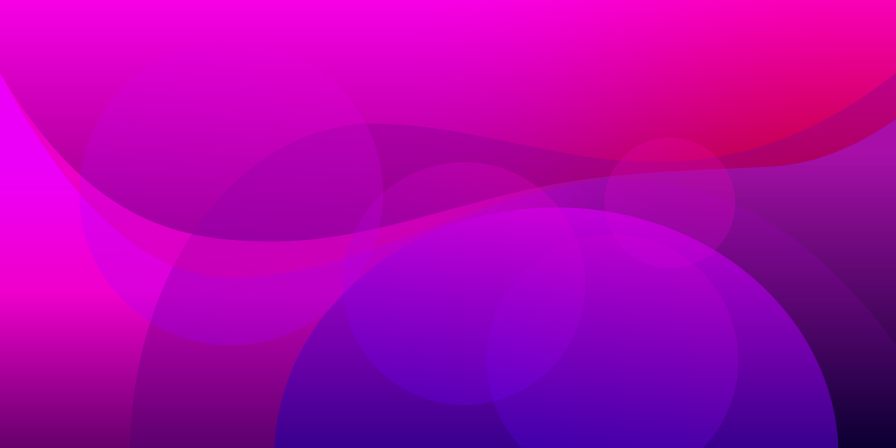
Give the GLSL for this background, as a WebGL 2 fragment shader.

```glsl
#version 300 es
precision highp float;
// Magenta and violet backdrop of overlapping waves, hills and translucent discs.

uniform vec2 u_resolution;
out vec4 fragColor;

// Upper sheet: vertical gradients at its left and right ends
const vec3 SKY_LEFT = vec3(0.97, 0.0, 0.90);
const vec3 SKY_RIGHT = vec3(0.98, 0.0, 0.72);
const vec3 DEEP_LEFT = vec3(0.58, 0.0, 0.49);
const vec3 DEEP_RIGHT = vec3(0.66, 0.0, 0.05);
const vec3 SKY_SHADE = vec3(0.50, 0.0, 0.58);

// Ground: bright on the left, dusky on the right
const vec3 GLOW_HIGH = vec3(0.93, 0.0, 0.97);
const vec3 GLOW_MID = vec3(0.94, 0.0, 0.80);
const vec3 GLOW_LOW = vec3(0.40, 0.0, 0.42);
const vec3 DUSK_HIGH = vec3(0.66, 0.06, 0.66);
const vec3 DUSK_LOW = vec3(0.05, 0.0, 0.20);
const vec3 DUSK_TINT = vec3(0.62, 0.0, 0.74);
const vec3 HILL_SHADE = vec3(0.25, 0.0, 0.45);
const vec3 BAND_TINT = vec3(0.90, 0.0, 0.50);

// Front hill
const vec3 FRONT_HIGH = vec3(0.76, 0.0, 0.85);
const vec3 FRONT_LOW = vec3(0.22, 0.0, 0.55);
const vec2 FRONT_CENTER = vec2(1.242, -0.02);
const vec2 FRONT_RADII = vec2(0.63, 0.557);
const vec2 BACK_CENTER = vec2(0.833, -0.015);
const vec2 BACK_RADII = vec2(0.543, 0.739);

// Discs: center and radius, then tints above and below
const int DISC_COUNT = 4;
const float DISC_ALPHA = 0.27;
const vec2 DISC_LIGHT = vec2(0.3, 0.9);
const vec3 DISCS[DISC_COUNT] = vec3[](
  vec3(0.516, 0.568, 0.339), vec3(1.036, 0.367, 0.271),
  vec3(1.367, 0.195, 0.281), vec3(1.495, 0.547, 0.146));
const vec3 DISC_HIGH[DISC_COUNT] = vec3[](
  vec3(0.90, 0.0, 0.85), vec3(0.95, 0.0, 0.80),
  vec3(0.85, 0.0, 0.80), vec3(0.95, 0.0, 0.65));
const vec3 DISC_LOW[DISC_COUNT] = vec3[](
  vec3(0.62, 0.0, 1.0), vec3(0.40, 0.0, 1.0),
  vec3(0.30, 0.0, 1.0), vec3(0.80, 0.0, 0.90));

// Antialiased coverage of the region where d is negative
float cover(float d) {
  return clamp(0.5 - d / max(fwidth(d), 1e-5), 0.0, 1.0);
}

// Cubic curve between two knots, each given as (x, height, slope)
float curve(float x, vec3 a, vec3 b) {
  float w = b.x - a.x;
  float t = clamp((x - a.x) / w, 0.0, 1.0);
  float s = 1.0 - t;
  return s * s * ((1.0 + 2.0 * t) * a.y + t * w * a.z)
       + t * t * ((1.0 + 2.0 * s) * b.y - s * w * b.z);
}

float ellipseTop(float x, vec2 center, vec2 radii) {
  float u = (x - center.x) / radii.x;
  return center.y + radii.y * sqrt(max(1.0 - u * u, 0.0));
}

float skyEdge(float x) {
  vec3 dip = vec3(0.612, 0.461, 0.0);
  vec3 rise = vec3(1.25, 0.591, 0.17);
  vec3 shelf = vec3(1.72, 0.628, 0.05);
  if (x < dip.x) return curve(x, vec3(0.0, 0.838, -1.68), dip);
  if (x < rise.x) return curve(x, dip, rise);
  if (x < shelf.x) return curve(x, rise, shelf);
  return curve(x, shelf, vec3(2.0, 0.734, 0.70));
}

float bandEdge(float x) {
  vec3 dip = vec3(0.52, 0.38, 0.0);
  vec3 crest = vec3(1.375, 0.597, 0.03);
  if (x < dip.x) return curve(x, vec3(0.0, 0.838, -1.90), dip);
  if (x < crest.x) return curve(x, dip, crest);
  return curve(x, crest, vec3(2.0, 0.23, -1.35));
}

float backHillEdge(float x) {
  vec3 peak = vec3(BACK_CENTER.x, BACK_CENTER.y + BACK_RADII.y, 0.0);
  vec3 saddle = vec3(1.46, 0.638, 0.0);
  if (x < peak.x) return ellipseTop(x, BACK_CENTER, BACK_RADII);
  if (x < saddle.x) return curve(x, peak, saddle);
  return curve(x, saddle, vec3(2.0, 0.838, 0.80));
}

void main() {
  vec2 p = gl_FragCoord.xy / u_resolution.y;
  float backHill = cover(p.y - backHillEdge(p.x));
  float belowBand = cover(p.y - bandEdge(p.x));

  // Ground, with the back hill and pink band fading out to the right
  vec3 glow = mix(GLOW_LOW, GLOW_MID, clamp(p.y / 0.35, 0.0, 1.0));
  glow = mix(glow, GLOW_HIGH, smoothstep(0.33, 0.65, p.y));
  glow = mix(glow, HILL_SHADE, 0.27 * backHill);
  glow = mix(glow, BAND_TINT, 0.40 * (1.0 - belowBand));
  vec3 dusk = mix(DUSK_LOW, DUSK_HIGH, pow(clamp(p.y / 0.66, 0.0, 1.0), 1.2));
  dusk = mix(dusk, DUSK_TINT, 0.5 * p.y * belowBand);
  vec3 color = mix(glow, dusk, smoothstep(0.9, 1.5, p.x));

  // Front hill
  vec3 front = mix(FRONT_LOW, FRONT_HIGH, clamp(p.y / 0.53, 0.0, 1.0));
  color = mix(color, front, cover(p.y - ellipseTop(p.x, FRONT_CENTER, FRONT_RADII)));

  // Upper sheet
  float toRight = smoothstep(0.9, 1.9, p.x);
  float depth = clamp((1.0 - p.y) / 0.55, 0.0, 1.0);
  vec3 sky = mix(mix(SKY_LEFT, SKY_RIGHT, toRight), mix(DEEP_LEFT, DEEP_RIGHT, toRight), depth);
  sky = mix(sky, SKY_SHADE, 0.35 * backHill);
  color = mix(color, sky, cover(skyEdge(p.x) - p.y));

  // Translucent discs
  for (int i = 0; i < DISC_COUNT; i++) {
    vec2 q = (p - DISCS[i].xy) / DISCS[i].z;
    float light = clamp(0.5 + 0.5 * dot(q, DISC_LIGHT), 0.0, 1.0);
    vec3 tint = mix(DISC_LOW[i], DISC_HIGH[i], light);
    color = mix(color, tint, DISC_ALPHA * cover(length(q) - 1.0));
  }
  fragColor = vec4(color, 1.0);
}
```
